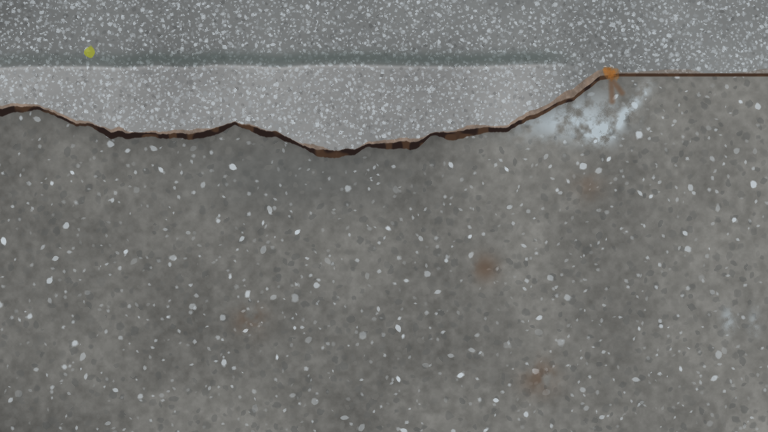
Reproduce this texture procedurally as a WebGL 2 fragment shader.

```glsl
#version 300 es
precision highp float;
// Broken terrazzo slab with a ragged crack above worn, chip-flecked concrete.
uniform vec2 u_resolution;
out vec4 fragColor;

const vec3 CONCRETE = vec3(.43, .428, .415);
const vec3 TERRAZZO = vec3(.485, .495, .495);
const vec3 PATCH = vec3(.55, .555, .555);
const vec3 PEBBLE = vec3(.75, .78, .80);
const vec3 DARK_CHIP = vec3(.31, .32, .32);
const vec3 DAMP = vec3(.31, .35, .34);
const vec3 CRACK = vec3(.14, .10, .09);
const vec3 LIP = vec3(.50, .42, .36);
const vec3 RUST = vec3(.36, .26, .19);
const vec3 ORANGE = vec3(.60, .39, .19);
const vec3 LIME = vec3(.73, .78, .81);
const vec3 LEAF = vec3(.62, .64, .20);
const float LEDGE_Y = .846;
const int KNOTS = 19;
// Crack outline, in canvas heights
const vec2 EDGE[KNOTS] = vec2[KNOTS](
  vec2(0, .748), vec2(.093, .751), vec2(.174, .718), vec2(.255, .699),
  vec2(.37, .687), vec2(.44, .685), vec2(.544, .713), vec2(.606, .704),
  vec2(.671, .676), vec2(.752, .65), vec2(.856, .661), vec2(.961, .671),
  vec2(1.02, .694), vec2(1.157, .701), vec2(1.25, .741), vec2(1.33, .78),
  vec2(1.39, .822), vec2(1.43, .829), vec2(1.8, .829));

vec3 hash3(vec2 p) {
  vec3 q = fract(p.xyx * vec3(.1031, .1030, .0973));
  q += dot(q, q.yxz + 33.33);
  return fract((q.xxy + q.yzz) * q.zyx);
}

float noise(vec2 p) {
  vec2 i = floor(p), f = fract(p);
  f = f * f * (3. - 2. * f);
  return mix(mix(hash3(i).x, hash3(i + vec2(1, 0)).x, f.x),
             mix(hash3(i + vec2(0, 1)).x, hash3(i + 1.).x, f.x), f.y);
}

float fbm(vec2 p) {
  float sum = 0., amp = .5;
  for (int i = 0; i < 4; i++, amp *= .5, p = p * 2.03 + 17.3) sum += amp * noise(p);
  return sum;
}

// Soft step across one canvas pixel
float cut(float d) { return smoothstep(-1., 1., d * u_resolution.y); }

float bell(float d, float width) { return exp(-d * d / (width * width)); }

float blob(vec2 p, float x, float y, vec2 radius) {
  return bell(length((p - vec2(x, y)) / radius), 1.);
}

float segment(vec2 p, vec2 a, vec2 b) {
  vec2 d = b - a;
  return length(p - a - d * clamp(dot(p - a, d) / dot(d, d), 0., 1.));
}

// Scattered ragged stones: x = coverage, y = random tone
vec2 stones(vec2 p, float scale, float density, float size) {
  vec2 q = p * scale, result = vec2(0);
  float ragged = .5 * size * (noise(q * 4.) - .5);
  for (int k = 0; k < 9; k++) {
    vec2 id = floor(q) + vec2(k % 3 - 1, k / 3 - 1);
    vec3 h = hash3(id + scale), g = hash3(id + 71.7 + scale);
    if (g.x > density) continue;
    float a = h.z * 6.283;
    vec2 d = mat2(cos(a), sin(a), -sin(a), cos(a)) * (q - id - h.xy);
    d.y *= 1. + .8 * g.y;
    float dist = max(length(d), abs(d.x) * .85 + abs(d.y) * .65) - size * mix(.4, 1., g.z);
    float cover = cut(-.8 * (dist + ragged) / scale);
    if (cover > result.x) result = vec2(cover, fract(g.y * 7. + h.z));
  }
  return result;
}

float crackHeight(float x) {
  float y = EDGE[0].y;
  for (int i = 1; i < KNOTS; i++)
    y = mix(y, EDGE[i].y, clamp((x - EDGE[i - 1].x) / (EDGE[i].x - EDGE[i - 1].x), 0., 1.));
  return y + .02 * (fbm(vec2(x * 28., 3)) - .47) * (1. - smoothstep(1.32, 1.42, x));
}

vec3 floorColor(vec2 p, float cloud) {
  vec3 c = CONCRETE * (.75 + .11 * p.x + .4 * cloud) + .13 * (fbm(p * 60.) - .47);
  c = mix(c, DARK_CHIP * 1.15, .45 * blob(p, .68, .60, vec2(.25, .08)));
  vec2 s = stones(p, 42., .75, .45);
  c = mix(c, mix(DARK_CHIP, CONCRETE * 1.1, s.y), .42 * s.x);
  s = stones(p + 3.1, 60., .2, .30);
  c = mix(c, PEBBLE, s.x * (.15 + .5 * s.y));
  s = stones(p + 7.7, 26., .2, .25);
  c = mix(c, PEBBLE, s.x * (.2 + .8 * s.y));
  // Rust stains
  float rust = blob(p, 1.122, .38, vec2(.03)) + blob(p, .58, .26, vec2(.035))
    + blob(p, 1.25, .125, vec2(.04)) + .6 * blob(p, 1.36, .57, vec2(.035));
  c = mix(c, RUST, .5 * rust * smoothstep(.2, .6, fbm(p * 26.)));
  // Lime bloom and pale scuffs
  float lime = .7 * blob(p, 1.31, .715, vec2(.12, .04)) + .8 * blob(p, 1.39, .69, vec2(.035, .025))
    + .6 * bell(segment(p, vec2(1.43, .715), vec2(1.5, .8)), .014) + .3 * blob(p, 1.37, .765, vec2(.08, .04))
    + .5 * blob(p, 1.685, .26, vec2(.016, .028)) + .4 * blob(p, 1.745, .25, vec2(.014, .03));
  return mix(c, LIME, min(1.2 * lime * smoothstep(.2, .65, fbm(p * 50.)), .85));
}

vec3 slabColor(vec2 p, float cloud) {
  float rise = p.y - LEDGE_Y - .003 * p.x - .006 * (noise(vec2(p.x * 14., 8)) - .5);
  float span = 1. - smoothstep(1.22, 1.37, p.x), lower = span * cut(-.6 * rise);
  vec3 c = mix(TERRAZZO * (.9 + .07 * p.x), PATCH, lower) * (.84 + .3 * cloud);
  vec2 s = stones(p, 78., .9, .46);
  c = mix(c, mix(c * .8, PEBBLE, s.y), s.x * .75);
  s = stones(p + 5., 120., .75, .4);
  c = mix(c, PEBBLE, s.x * s.y * .75);
  // Damp recess, worn rim and a fallen leaf
  float recess = bell(rise - .016, .016) * span * (1. - lower);
  c = mix(c, DAMP, recess * (.4 + .23 * smoothstep(.1, .4, p.x)));
  c += .05 * span * bell(rise + .004, .004);
  float leaf = length(p - vec2(.208, .879)) + .012 * (noise(p * 90.) - .5);
  return mix(c, LEAF, .8 * (1. - smoothstep(.009, .014, leaf)));
}

void main() {
  vec2 p = gl_FragCoord.xy / u_resolution * vec2(16. / 9., 1);
  float cloud = fbm(p * 5.), height = p.y - crackHeight(p.x);
  float joint = smoothstep(1.36, 1.44, p.x), flare = smoothstep(1.12, 1.28, p.x) * (1. - joint);
  // Floor with contact shadow, under the slab
  vec3 c = floorColor(p, cloud) * (1. - .2 * exp(min(height, 0.) / .025) * (1. - .7 * joint));
  c = mix(c, slabColor(p, cloud), cut(height));
  // Broken lip and the dark gap below it
  float lip = .012 * noise(vec2(p.x * 22., 2)) + .01 * flare;
  c = mix(c, LIP * (.7 + .65 * fbm(p * 55.)), cut(height) * cut(lip - height) * mix(.75, .4, joint));
  float gap = mix(.004 + .014 * noise(vec2(p.x * 20., 9)), .006, max(joint, .7 * flare));
  float earth = max(.6 * joint, .8 * smoothstep(.45, .7, noise(p * 50.)));
  c = mix(c, mix(CRACK, RUST * .85, earth), .92 * cut(height + gap) * cut(.001 - height));
  // Rusted knot at the joint, with runs beneath
  float runs = min(segment(p, vec2(1.415, .82), vec2(1.417, .765)), segment(p, vec2(1.42, .81), vec2(1.44, .785)));
  c = mix(c, RUST * 1.2, .6 * (1. - smoothstep(.001, .011, runs)));
  float knot = length(p - vec2(1.417, .826)) + .03 * (fbm(p * 45.) - .5);
  c = mix(c, ORANGE * (.7 + .6 * fbm(p * 60.)), .9 - .9 * smoothstep(.01, .02, knot));
  fragColor = vec4(c, 1);
}
```
